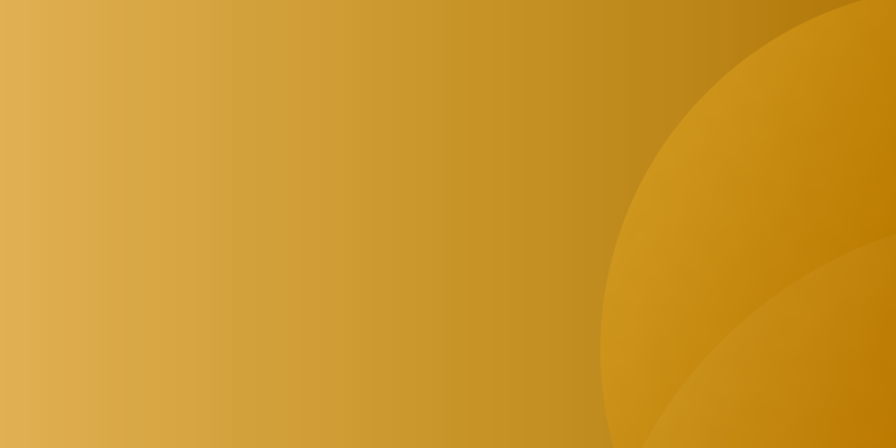
Write a WebGL 2 fragment shader that draws this background.

```glsl
#version 300 es
precision highp float;

uniform vec2 u_resolution;
out vec4 outColor;

// Backdrop ramp, left to right
const vec3 PALE_GOLD = vec3(0.882, 0.690, 0.322);
const vec3 MID_GOLD = vec3(0.787, 0.587, 0.165);
const vec3 DARK_GOLD = vec3(0.690, 0.465, 0.025);

// Discs: centre and radius in canvas heights
const vec3 LARGE_DISC = vec3(2.154, 0.219, 0.814);
const vec3 LOW_DISC = vec3(2.314, -0.469, 0.998);
const vec3 LARGE_LIGHT = vec3(0.812, 0.590, 0.118);
const vec3 LARGE_DEEP = vec3(0.735, 0.485, 0.000);
const vec3 LOW_LIGHT = vec3(0.792, 0.570, 0.108);
const vec3 LOW_DEEP = vec3(0.735, 0.475, 0.000);

// Shading axis of the discs and its start and end along that axis
const vec2 SHADE_AXIS = vec2(1.0, -0.4);
const vec2 LARGE_SPAN = vec2(1.18, 1.82);
const vec2 LOW_SPAN = vec2(1.43, 2.00);

// Faint tonal variation
const float BAND_SCALE = 22.0;
const float BAND_STRENGTH = 0.008;
const float MOTTLE_SCALE = 18.0;
const float MOTTLE_STRENGTH = 0.006;

vec2 hashGradient(vec2 cell) {
    float angle = 6.2832 * fract(sin(dot(cell, vec2(127.1, 311.7))) * 4375.85);
    return vec2(cos(angle), sin(angle));
}

float gradientNoise(vec2 p) {
    vec2 cell = floor(p);
    vec2 f = p - cell;
    vec2 w = f * f * f * (f * (f * 6.0 - 15.0) + 10.0);
    vec2 e = vec2(1.0, 0.0);
    float a = dot(hashGradient(cell), f);
    float b = dot(hashGradient(cell + e.xy), f - e.xy);
    float c = dot(hashGradient(cell + e.yx), f - e.yx);
    float d = dot(hashGradient(cell + e.xx), f - e.xx);
    return mix(mix(a, b, w.x), mix(c, d, w.x), w.y);
}

float discMask(vec2 p, vec3 disc, float edge) {
    return 1.0 - smoothstep(-edge, edge, length(p - disc.xy) - disc.z);
}

vec3 discShade(vec2 p, vec3 light, vec3 deep, vec2 span) {
    float t = (dot(p, SHADE_AXIS) - span.x) / (span.y - span.x);
    return mix(light, deep, clamp(t, 0.0, 1.0));
}

void main() {
    vec2 p = gl_FragCoord.xy / u_resolution.y;
    float across = gl_FragCoord.x / u_resolution.x;
    float edge = 1.0 / u_resolution.y;

    // Horizontal ramp with soft vertical bands
    vec3 color = mix(PALE_GOLD, MID_GOLD, min(across * 2.0, 1.0));
    color = mix(color, DARK_GOLD, max(across * 2.0 - 1.0, 0.0));
    color += BAND_STRENGTH * gradientNoise(vec2(across * BAND_SCALE, 0.5));

    // Overlapping discs, lit from the upper left
    float mottle = MOTTLE_STRENGTH * gradientNoise(p * MOTTLE_SCALE);
    vec3 large = discShade(p, LARGE_LIGHT, LARGE_DEEP, LARGE_SPAN) + mottle;
    vec3 low = discShade(p, LOW_LIGHT, LOW_DEEP, LOW_SPAN) + mottle;
    color = mix(color, large, discMask(p, LARGE_DISC, edge));
    color = mix(color, low, discMask(p, LOW_DISC, edge));

    outColor = vec4(clamp(color, 0.0, 1.0), 1.0);
}
```
